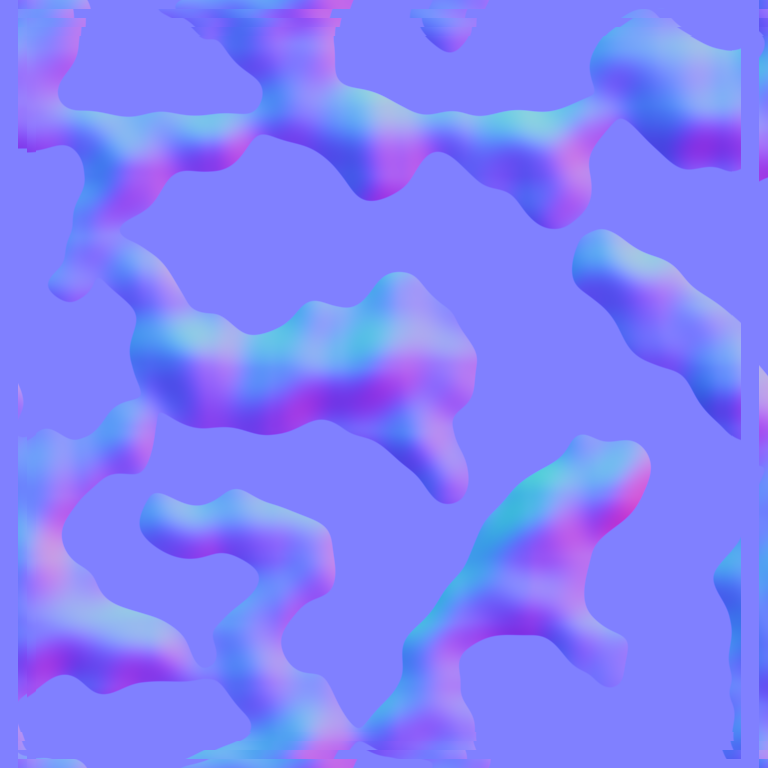
This texture map is drawn by a WebGL 1 fragment shader. Its source:

```glsl
precision highp float;
// Tangent-space normal map of raised, branching islands on a flat plane.
// Two octaves of tiling gradient noise are cut at a level; the slope of the
// part above it becomes the normal. Thin strips slip sideways at the borders.

uniform vec2 u_resolution;

const float LEVEL = 0.035;        // height where the islands begin
const float RELIEF = 0.068;       // steepness of the islands
const float BORDER = 0.045;       // width of the slipped border band
const float STRIPS = 85.0;        // strips per canvas side

float hash(vec2 p) {
  vec3 q = fract(vec3(p.xyx) * vec3(0.1031, 0.1030, 0.0973));
  q += dot(q, q.yzx + 33.33);
  return fract((q.x + q.y) * q.z);
}

// Contribution of one lattice corner: random unit gradient dot offset.
float corner(vec2 cell, vec2 offset, float period, float seed) {
  float angle = 6.2832 * hash(mod(cell, period) + seed);
  return dot(vec2(cos(angle), sin(angle)), offset);
}

// Gradient noise that repeats after a whole number of cells.
float gradientNoise(vec2 p, float period, float seed) {
  vec2 i = floor(p);
  vec2 f = p - i;
  vec2 s = f * f * f * (f * (f * 6.0 - 15.0) + 10.0);
  vec2 e = vec2(1.0, 0.0);
  float low = mix(corner(i, f, period, seed),
                  corner(i + e.xy, f - e.xy, period, seed), s.x);
  float high = mix(corner(i + e.yx, f - e.yx, period, seed),
                   corner(i + e.xx, f - e.xx, period, seed), s.x);
  return mix(low, high, s.y);
}

float height(vec2 p) {
  float broad = gradientNoise(p * 6.0 + 0.37, 6.0, 17.0);
  float fine = gradientNoise(p * 12.0 + 0.71, 12.0, 59.0);
  return broad + 0.3 * fine - LEVEL;
}

vec2 heightSlope(vec2 p) {
  vec2 e = vec2(0.002, 0.0);
  return vec2(height(p + e.xy) - height(p - e.xy),
              height(p + e.yx) - height(p - e.yx)) / (2.0 * e.x);
}

// 0 inside the canvas, rising to 1 at both ends of an axis.
float borderDepth(float t) {
  return clamp(1.0 - min(t, 1.0 - t) / BORDER, 0.0, 1.0);
}

// Sideways slip of the strip at t.
float stripSlip(float t, float seed) {
  float strip = floor(t * STRIPS);
  float depth = borderDepth((strip + 0.5) / STRIPS);
  return (hash(vec2(strip, seed)) - 0.5) * 0.09 * depth;
}

// 0 for the few border strips that are left flat, otherwise 1.
float stripKept(float t, float seed) {
  float strip = floor(t * STRIPS * 0.5);
  float inBand = step(0.001, borderDepth(t));
  return 1.0 - inBand * step(0.8, hash(vec2(strip, seed)));
}

void main() {
  vec2 uv = gl_FragCoord.xy / u_resolution;
  float pixel = 1.0 / min(u_resolution.x, u_resolution.y);

  // Slip rows at top and bottom, columns at left and right.
  vec2 p = uv + vec2(stripSlip(uv.y, 3.0), stripSlip(uv.x, 8.0));

  // Antialiased island mask from the distance to the level line.
  vec2 slope = heightSlope(p);
  float edge = height(p) / max(length(slope), 0.5);
  float island = smoothstep(-pixel, pixel, edge);
  island *= stripKept(uv.x, 21.0);

  vec3 normal = normalize(vec3(-slope * RELIEF * island, 1.0));
  gl_FragColor = vec4(normal * 0.5 + 0.5, 1.0);
}
```
